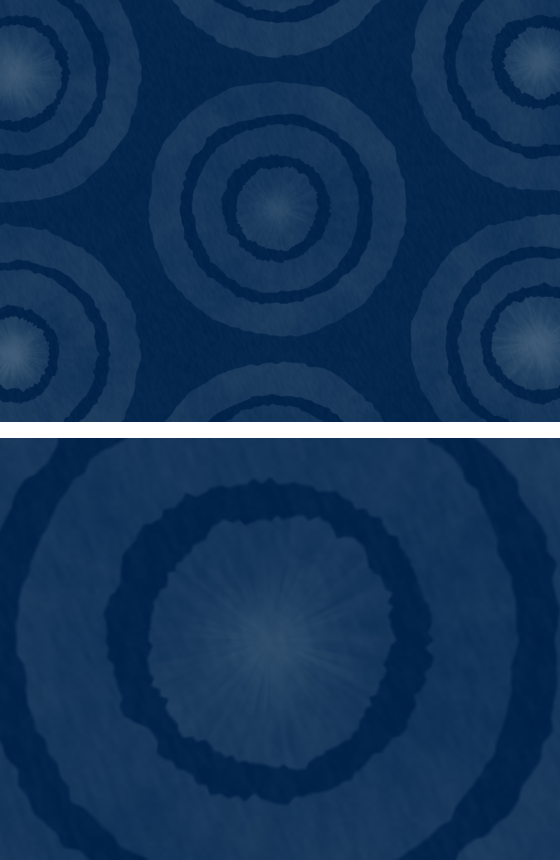
Top, the full canvas; bottom, a detail of the centre.
Reproduce this pattern procedurally as a Shadertoy shader.

```glsl
// Half-drop rows of concentric, feathered dye rings on indigo paper.

const float TAU = 6.2831853;

// Layout, in canvas heights
const vec2  PITCH  = vec2(0.625, 0.666);
const vec2  ORIGIN = vec2(0.656, 0.507);
const float TILT   = 0.013;              // rise from one column to the next

// Ring radii
const float CORE        = 0.099;
const float INNER_START = 0.126;
const float INNER_END   = 0.198;
const float OUTER_START = 0.226;
const float OUTER_END   = 0.304;

// Edge character
const float WOBBLE  = 0.013;
const float RAGGED  = 0.008;
const float FEATHER = 0.007;
const float SOFT    = 0.0022;

// Dye colours
const vec3 INDIGO = vec3(0.015, 0.150, 0.302);
const vec3 DEEP   = vec3(0.005, 0.137, 0.290);
const vec3 WASH   = vec3(0.062, 0.195, 0.345);
const vec3 PALE   = vec3(0.122, 0.248, 0.378);
const vec3 GLOW   = vec3(0.245, 0.360, 0.470);

float hash(vec2 p) {
    vec3 q = fract(p.xyx * vec3(0.1031, 0.1030, 0.0973));
    q += dot(q, q.yzx + 33.33);
    return fract((q.x + q.y) * q.z);
}

// Value noise whose x axis wraps after "period" cells
float wrapNoise(vec2 p, float period) {
    vec2 i = floor(p), f = fract(p);
    f = f * f * (3.0 - 2.0 * f);
    float x0 = mod(i.x, period), x1 = mod(i.x + 1.0, period);
    return mix(mix(hash(vec2(x0, i.y)), hash(vec2(x1, i.y)), f.x),
               mix(hash(vec2(x0, i.y + 1.0)), hash(vec2(x1, i.y + 1.0)), f.x), f.y);
}

float noise(vec2 p) { return wrapNoise(p + 200.0, 4096.0); }

float cloud(vec2 p) {
    float sum = 0.0, gain = 0.5;
    for (int i = 0; i < 4; i++) {
        sum += gain * noise(p);
        p = mat2(1.6, 1.2, -1.2, 1.6) * p + 7.3;
        gain *= 0.5;
    }
    return sum / 0.9375;
}

// Noise running around a circle, centred on zero
float around(float turn, float count, float y) {
    return wrapNoise(vec2(turn * count, y), count) - 0.5;
}

// Coverage of a disc with a wavering, feathered rim
float dyeDisc(float r, float turn, float radius, float seed) {
    float rim = radius + WOBBLE * around(turn, 9.0, seed)
              + RAGGED * around(turn, 38.0, seed + 3.7 + r * 6.0)
              + FEATHER * around(turn, 120.0, seed + 8.1 + r * 9.0);
    float blur = max(SOFT, 0.75 / iResolution.y);
    return smoothstep(-blur, blur, rim - r);
}

void mainImage(out vec4 fragColor, in vec2 fragCoord) {
    vec2 uv = fragCoord / iResolution.y;

    // Nearest motif among this column and its neighbours
    vec2 local = vec2(9.0), id = vec2(0.0);
    float column = round((uv.x - ORIGIN.x) / PITCH.x);
    for (float c = -1.0; c <= 1.0; c++) {
        float col = column + c;
        float drop = 0.5 * mod(col, 2.0);
        vec2 d = uv - ORIGIN - vec2(col * PITCH.x, col * TILT);
        float row = round(d.y / PITCH.y - drop) + drop;
        d.y -= row * PITCH.y;
        if (dot(d, d) < dot(local, local)) { local = d; id = vec2(col, row); }
    }

    // Variation from motif to motif
    float r = length(local);
    float turn = atan(local.y, local.x) / TAU + 0.5;
    float seed = 40.0 + 60.0 * hash(id + 17.0);
    float spread = -sin(0.5 * TAU * id.x * id.y);
    float fresh = mod(id.x, 2.0);

    // Ring coverage
    float core  = dyeDisc(r, turn, CORE + 0.014 * spread, seed);
    float inner = dyeDisc(r, turn, INNER_END, seed + 20.0)
                * (1.0 - dyeDisc(r, turn, INNER_START + 0.012 * spread, seed + 40.0));
    float body  = dyeDisc(r, turn, OUTER_END, seed + 60.0);
    float outer = body * (1.0 - dyeDisc(r, turn, OUTER_START, seed + 80.0));
    float dye = max(core, max(inner, outer));

    // Wash tone: clouds, radial fibres and a paler outer ring
    float blot = cloud(uv * 9.0) - 0.5;
    float fibre = around(turn, 110.0, seed + r * 28.0) + around(turn, 46.0, seed + r * 14.0);
    float tone = 0.34 + 0.12 * outer + 0.18 * core + 1.1 * blot + 0.22 * fibre;
    vec3 wash = mix(WASH, PALE, clamp(tone, 0.0, 1.0));

    // Bleached heart with fibrous falloff
    float haloSize = mix(0.046, 0.062, fresh) + 0.008 * fresh * spread;
    float reach = r / haloSize * (1.0 - 0.22 * fibre * smoothstep(0.0, 0.03, r));
    float halo = exp(-reach * reach) * mix(0.62, 0.90, fresh) * (1.0 + 0.5 * blot);
    wash = mix(wash, GLOW, clamp(halo, 0.0, 1.0));

    // Ground, deeper between the rings
    vec3 ground = mix(INDIGO, DEEP, body * 0.8) + 0.012 * blot;
    vec3 color = mix(ground, wash, dye);

    // Slanted paper grain
    vec2 weave = vec2(uv.x + 0.35 * uv.y, uv.y) * vec2(190.0, 75.0);
    color += 0.020 * (noise(weave) - 0.5) + 0.010 * (noise(uv * 260.0) - 0.5);

    fragColor = vec4(clamp(color, 0.0, 1.0), 1.0);
}
```
